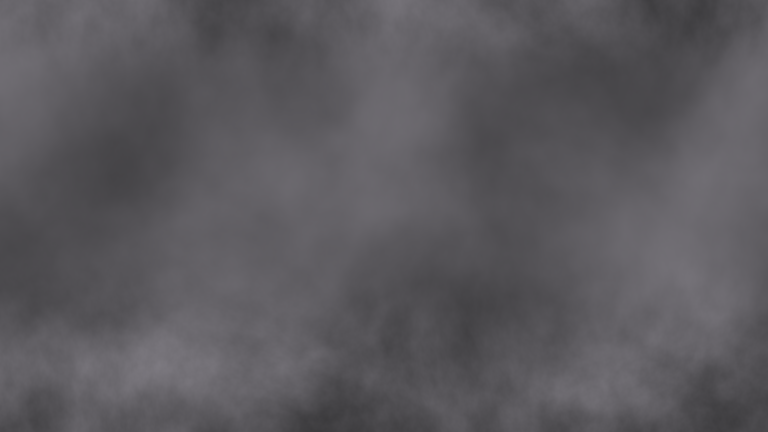
A Shadertoy shader for this texture:

```glsl
// Soft grey smoke: broad diagonal banks of light and dark haze,
// broken up by gradient noise, with finer puffs towards the lower and upper edges.
// Coordinates are in canvas heights, from the lower left corner.

const float TAU = 6.2831853;
const vec3 DARK_SMOKE = vec3(0.250, 0.246, 0.256);
const vec3 PALE_SMOKE = vec3(0.474, 0.462, 0.487);

// Pseudo-random unit vector for a lattice corner
vec2 randomGradient(vec2 cell) {
    vec3 q = fract(cell.xyx * vec3(0.1031, 0.1030, 0.0973));
    q += dot(q, q.yzx + 33.33);
    float angle = TAU * fract((q.x + q.y) * q.z);
    return vec2(cos(angle), sin(angle));
}

// Gradient noise with quintic fade, about -0.7 to 0.7
float gradientNoise(vec2 p) {
    vec2 cell = floor(p);
    vec2 f = p - cell;
    vec2 fade = f * f * f * (f * (f * 6.0 - 15.0) + 10.0);
    vec2 e = vec2(1.0, 0.0);
    float a = dot(randomGradient(cell), f);
    float b = dot(randomGradient(cell + e.xy), f - e.xy);
    float c = dot(randomGradient(cell + e.yx), f - e.yx);
    float d = dot(randomGradient(cell + e.xx), f - e.xx);
    return mix(mix(a, b, fade.x), mix(c, d, fade.x), fade.y);
}

// Sum of rotated octaves; gain sets how rough the result is
float fractalNoise(vec2 p, int octaves, float gain) {
    mat2 turn = mat2(1.6, 1.2, -1.2, 1.6);
    float sum = 0.0;
    float amplitude = 1.0;
    for (int i = 0; i < octaves; i++) {
        sum += amplitude * gradientNoise(p);
        p = turn * p + 7.3;
        amplitude *= gain;
    }
    return sum;
}

// Slanted wave of haze, -1 to 1, leaning to the upper right
float diagonalBanks(vec2 p, float lean, float spacing, float offset) {
    return cos(TAU * (p.x - lean * p.y - offset) / spacing);
}

// How strongly puffs show at a height: low in the middle, high at the edges
float puffStrength(float height) {
    float lower = 1.0 - smoothstep(0.10, 0.45, height);
    float upper = smoothstep(0.78, 1.0, height);
    return 0.20 + 0.80 * max(lower, 0.8 * upper);
}

// Darkening at the foot and a pale layer just above it
float groundLight(float height) {
    float foot = 1.0 - smoothstep(0.0, 0.12, height);
    float layer = exp(-pow((height - 0.2) / 0.12, 2.0));
    return 0.10 * layer - 0.20 * foot;
}

void mainImage(out vec4 fragColor, in vec2 fragCoord) {
    vec2 p = fragCoord / iResolution.y;

    // Broad haze, eased so that it never clips hard
    vec2 bend = vec2(gradientNoise(p * 2.1 + 3.7), gradientNoise(p * 2.1 + 19.2));
    float banks = diagonalBanks(p + 0.06 * bend, 0.75, 0.95, 0.3);
    float haze = fractalNoise(p * 2.8 + 0.12 * bend + 57.0, 4, 0.45);
    float broad = 0.26 * banks + 0.42 * haze + groundLight(p.y) - 0.06;
    float tone = 0.5 + 0.5 * tanh(2.0 * broad);

    // Rounded puffs with fine, faint grain
    float puffs = fractalNoise(p * vec2(5.6, 4.8) + 0.3 * bend + 12.0, 6, 0.58);
    tone += 0.43 * puffStrength(p.y) * puffs;

    fragColor = vec4(mix(DARK_SMOKE, PALE_SMOKE, tone), 1.0);
}
```
